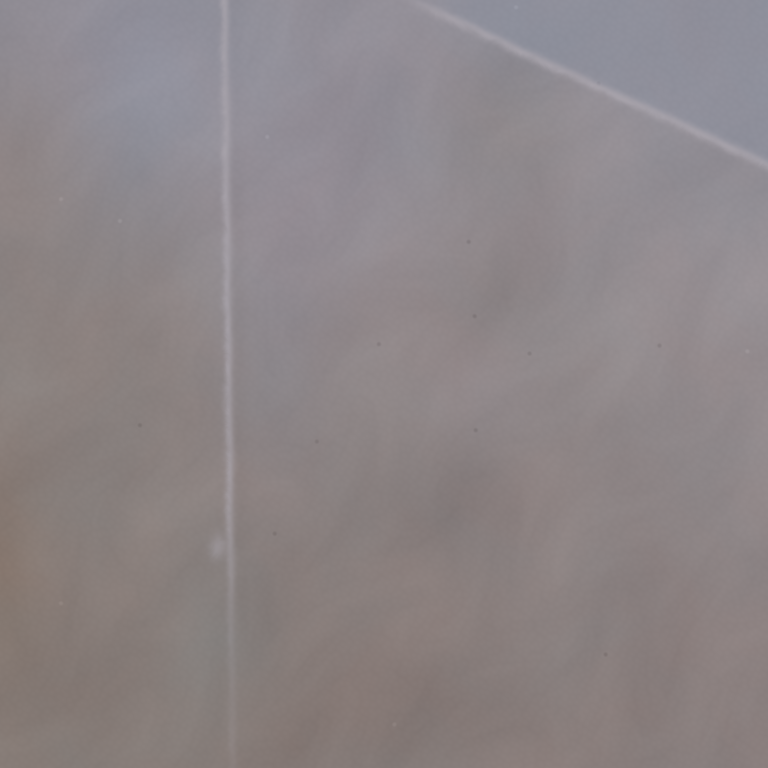
Reproduce this texture procedurally as a Shadertoy shader.

```glsl
// Softly lit stone tiles with a vertical and a diagonal pale grout line.
#define SEAM_TOP_X 0.292
#define SEAM_LEAN 0.011
#define SEAM_WIDTH 0.0056
#define DIAGONAL_START vec2(0.534, 1.0)
#define DIAGONAL_SLOPE -0.461
#define DIAGONAL_WIDTH 0.0062
#define GROUT_COLOR vec3(0.67, 0.65, 0.68)
#define MOTTLE_AMOUNT 0.022
#define GRAIN_AMOUNT 0.020
#define SPECK_DENSITY 0.008

vec2 hash2(vec2 p) {
    vec3 q = fract(vec3(p.xyx) * vec3(0.1031, 0.1030, 0.0973));
    q += dot(q, q.yzx + 33.33);
    return fract((q.xx + q.yz) * q.zy);
}

// Distance to the nearest scattered point, with that point's random value
vec2 cellular(vec2 p) {
    vec2 cell = floor(p);
    vec2 nearest = vec2(8.0, 0.0);
    for (int y = -1; y <= 1; y++)
    for (int x = -1; x <= 1; x++) {
        vec2 c = cell + vec2(x, y);
        vec2 h = hash2(c);
        float d = length(c + 0.15 + 0.7 * h - p);
        if (d < nearest.x) nearest = vec2(d, hash2(c + 71.0).x);
    }
    return nearest;
}

// Cloudy patches from rotated, warped sine layers
float mottle(vec2 p) {
    float sum = 0.0, amp = 0.5;
    for (int i = 0; i < 6; i++) {
        p += 0.45 * sin(p.yx * 1.3 + float(i));
        sum += amp * sin(p.x) * sin(p.y + 0.7);
        p = mat2(1.3, 1.1, -1.1, 1.3) * p + 2.1;
        amp *= 0.62;
    }
    return sum;
}

float glow(vec2 p, vec2 center, vec2 size) {
    vec2 q = (p - center) / size;
    return exp(-dot(q, q));
}

float ridge(float d, float width) {
    return exp(-d * d / (width * width));
}

// Broad light: cool at the top, warm at the bottom
vec3 stoneLight(vec2 p) {
    vec3 low = mix(vec3(0.520, 0.480, 0.460), vec3(0.535, 0.492, 0.488), p.x);
    vec3 mid = mix(vec3(0.538, 0.502, 0.490), vec3(0.572, 0.545, 0.557), p.x);
    vec3 high = mix(vec3(0.560, 0.545, 0.575), vec3(0.575, 0.565, 0.600), p.x);
    vec3 col = mix(low, mid, smoothstep(0.0, 0.6, p.y));
    col = mix(col, high, smoothstep(0.5, 1.0, p.y));
    col += vec3(0.012, 0.028, 0.046) * glow(p, vec2(0.19, 0.88), vec2(0.12, 0.17));
    col += vec3(0.004, 0.012, 0.026) * glow(p, vec2(0.35, 0.55), vec2(0.08, 0.20));
    col += vec3(-0.008, 0.008, 0.012) * glow(p, vec2(0.27, 0.16), vec2(0.07, 0.14));
    col += vec3(0.014, 0.012, 0.025) * glow(p, vec2(0.42, 0.72), vec2(0.15, 0.20));
    col += vec3(0.016, 0.014, 0.020) * glow(p, vec2(0.62, 0.50), vec2(0.08, 0.08));
    col += vec3(0.012, 0.012, 0.014) * glow(p, vec2(0.90, 0.62), vec2(0.12, 0.14));
    col -= vec3(0.014, 0.034, 0.050) * glow(p, vec2(0.0, 0.26), vec2(0.06, 0.13));
    col -= vec3(0.004, 0.018, 0.032) * glow(p, vec2(0.03, 0.80), vec2(0.09, 0.12));
    col -= vec3(0.010, 0.016, 0.030) * glow(p, vec2(0.66, 0.84), vec2(0.10, 0.09));
    col -= vec3(0.014, 0.018, 0.022) * glow(p, vec2(0.64, 0.62), vec2(0.06, 0.08));
    col -= vec3(0.020, 0.022, 0.022) * glow(p, vec2(0.57, 0.35), vec2(0.13, 0.09));
    col -= vec3(0.010, 0.018, 0.020) * glow(p, vec2(0.47, 0.10), vec2(0.13, 0.09));
    return col;
}

void mainImage(out vec4 fragColor, in vec2 fragCoord) {
    vec2 p = fragCoord / iResolution.xy;
    vec3 col = stoneLight(p);

    // Distances to both seams, with rough edges
    float rough = mottle(p * 95.0);
    float waver = 0.0006 * sin(p.y * 43.0) + 0.0016 * rough;
    float seam = p.x - SEAM_TOP_X - SEAM_LEAN * (1.0 - p.y) + waver;
    vec2 fromStart = p - DIAGONAL_START;
    float diagonal = (fromStart.y - DIAGONAL_SLOPE * fromStart.x)
                   / length(vec2(1.0, DIAGONAL_SLOPE)) + waver;

    // Cooler tile above the diagonal
    float upperTile = smoothstep(-0.006, 0.006, diagonal) * smoothstep(0.50, 0.62, p.x);
    col = mix(col, vec3(0.555, 0.562, 0.610), 0.8 * upperTile);

    // Slanted mottling and fine grain
    vec2 slanted = mat2(0.8, 0.6, -0.6, 0.8) * p;
    float patches = mottle(slanted * vec2(22.0, 13.0) + 1.7);
    col += MOTTLE_AMOUNT * patches * vec3(1.0, 0.98, 0.95) * (1.0 - 0.6 * upperTile);
    col += 0.007 * mottle(p.yx * 16.0 + 5.0) * vec3(1.0, -0.3, -0.7);
    float grain = cellular(slanted * vec2(110.0, 130.0)).x;
    col += GRAIN_AMOUNT * (0.42 - grain) * 0.6;

    // Sparse, tiny light and dark specks
    vec2 speck = cellular(p * 30.0 + 3.0);
    float dotMask = 1.0 - smoothstep(0.02, 0.13, speck.x);
    col -= 0.05 * dotMask * step(speck.y, SPECK_DENSITY);
    col += 0.04 * dotMask * step(1.0 - SPECK_DENSITY, speck.y);

    // Vertical grout, fading towards the bottom, with a shaded right side
    float fade = mix(0.16, 0.68, smoothstep(0.10, 0.42, p.y));
    fade *= 0.92 + 0.30 * rough;
    col -= 0.010 * ridge(seam - 0.014, 0.010) * smoothstep(0.1, 0.4, p.y);
    col = mix(col, GROUT_COLOR, fade * ridge(seam, SEAM_WIDTH));
    vec2 chip = p + 0.004 * rough;
    col = mix(col, GROUT_COLOR, 0.5 * glow(chip, vec2(0.284, 0.288), vec2(0.010, 0.014)));

    // Diagonal grout, faint at its upper end
    float reach = smoothstep(0.50, 0.60, p.x) * (0.72 + 0.16 * rough);
    col = mix(col, GROUT_COLOR, reach * ridge(diagonal, DIAGONAL_WIDTH));

    fragColor = vec4(clamp(col, 0.0, 1.0), 1.0);
}
```
